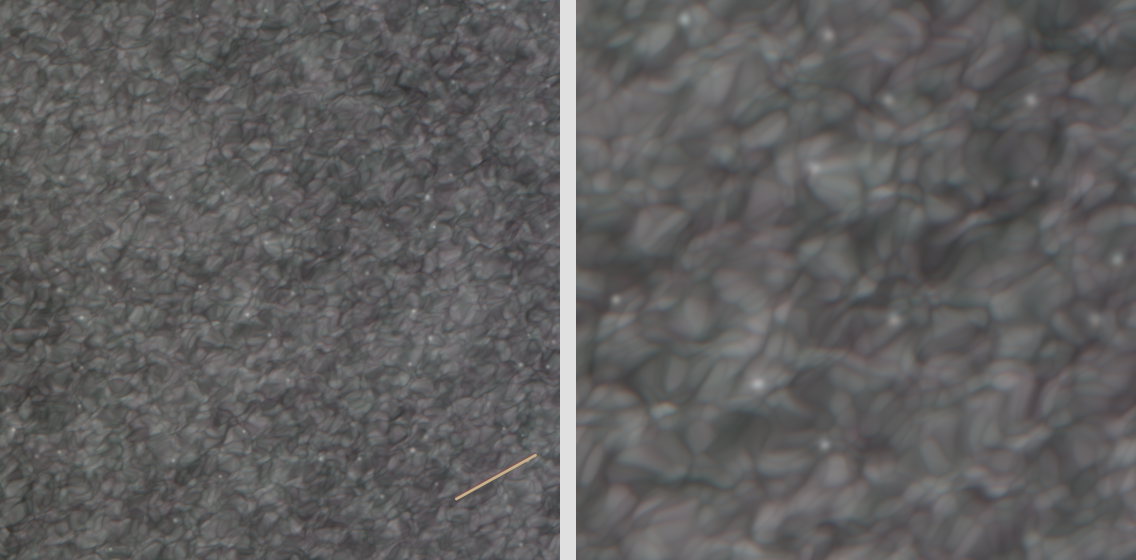
Left: the whole. Right: its middle third, enlarged.
Write a Shadertoy shader that draws this texture.

```glsl
// Worn grey asphalt: soft, slightly slanted stone grains with dark gaps.
// Blended cells of random tone plus value noise give the tone; each colour
// channel samples them a little apart for fringes. One dry straw lies on top.

const vec3  BASE_GREY     = vec3(0.385, 0.382, 0.383);
const vec3  STRAW_COLOUR  = vec3(0.80, 0.72, 0.56);
const vec3  STRAW_SHADE   = vec3(0.52, 0.32, 0.30);
const vec2  STRAW_START   = vec2(0.815, 0.109);
const vec2  STRAW_END     = vec2(0.956, 0.187);
const float STRAW_RADIUS  = 0.0024;
const float SLANT         = 0.55;    // direction of the grains, radians
const float STRETCH       = 1.35;    // grain length over width
const float COARSE_GRAINS = 60.0;    // grains across the canvas
const float FINE_GRAINS   = 105.0;
const float BLEND         = 9.0;     // higher gives crisper grains
const float GLINT_CELLS   = 24.0;
const float GLINT_CHANCE  = 0.13;
const float FRINGE        = 0.0011;  // shift between colour channels
const float TINT          = 0.034;

float hash(vec2 p) {
    return fract(sin(dot(p, vec2(127.1, 311.7))) * 43758.5453);
}

vec2 hash2(vec2 p) {
    return vec2(hash(p), hash(p + 37.3));
}

float noise(vec2 p) {
    vec2 i = floor(p), f = fract(p);
    f = f * f * (3.0 - 2.0 * f);
    return mix(mix(hash(i), hash(i + vec2(1, 0)), f.x),
               mix(hash(i + vec2(0, 1)), hash(i + vec2(1, 1)), f.x), f.y);
}

// Signed noise, centred on zero
float ripple(vec2 p) {
    return noise(p) - 0.5;
}

// x: smoothly blended grain tone, y: roundness, high at the grain centres
vec2 grains(vec2 p) {
    vec2 cell = floor(p), f = fract(p);
    float total = 0.0, tone = 0.0, peak = 0.0;
    for (int y = -1; y <= 1; y++)
    for (int x = -1; x <= 1; x++) {
        vec2 o = vec2(x, y);
        vec2 d = o + 0.05 + 0.9 * hash2(cell + o) - f;
        float w = exp(-BLEND * dot(d, d));
        tone += w * (hash(cell + o + 71.7) - 0.5);
        total += w;
        peak += w * w;
    }
    return vec2(tone / (total + 0.02), sqrt(peak) / (total + 0.12));
}

// Brightness offset of the stone surface
float surface(vec2 uv) {
    float c = cos(SLANT), s = sin(SLANT);
    vec2 p = mat2(c, -s, s, c) * uv;
    p.x /= STRETCH;
    p += 0.014 * vec2(ripple(p * 48.0), ripple(p * 48.0 + 19.0));

    vec2 coarse = grains(p * COARSE_GRAINS);
    vec2 fine = grains(p * FINE_GRAINS + 13.0);
    float gap = mix(0.02, 0.13, noise(p * 28.0 + 5.0));

    float light = 0.125 * coarse.x + gap * (coarse.y - 0.69);
    light += 0.085 * fine.x + 0.05 * (fine.y - 0.69);
    light += 0.05 * ripple(p * 125.0) + 0.06 * ripple(p * 26.0 + 8.0);
    return light + 0.055 * ripple(uv * 5.0) + 0.045 * ripple(uv * 12.0 + 3.0);
}

// Sparse pale mineral specks
float glints(vec2 uv) {
    vec2 p = uv * GLINT_CELLS, cell = floor(p);
    vec2 d = fract(p) - 0.25 - 0.5 * hash2(cell + 9.1);
    float size = mix(0.06, 0.12, hash(cell + 4.4));
    return step(hash(cell + 2.7), GLINT_CHANCE) * exp(-dot(d, d) / (size * size));
}

float segmentDistance(vec2 p, vec2 a, vec2 b) {
    vec2 pa = p - a, ba = b - a;
    return length(pa - ba * clamp(dot(pa, ba) / dot(ba, ba), 0.0, 1.0));
}

float strawMask(vec2 uv) {
    float soft = max(0.0012, 0.7 / iResolution.y);
    float d = segmentDistance(uv, STRAW_START, STRAW_END);
    return 1.0 - smoothstep(-soft, soft, d - STRAW_RADIUS);
}

void mainImage(out vec4 fragColor, in vec2 fragCoord) {
    vec2 uv = fragCoord / iResolution.y;
    vec2 shift = FRINGE * vec2(0.4, 1.0);

    // Stone, with the channels slightly apart
    vec3 colour = BASE_GREY;
    colour += vec3(surface(uv - shift), surface(uv), surface(uv + 0.6 * shift));

    // Faint red-green mottling and a drift from warm left to cool right
    float mottle = ripple(uv * 66.0 + 31.0) + 0.4 * ripple(uv * 20.0);
    colour += TINT * mottle * vec3(0.6, -0.4, 0.1);
    colour += 0.012 * (uv.x - 0.5) * vec3(-0.3, -0.5, 1.0);
    colour += 0.19 * glints(uv) * vec3(0.95, 1.0, 0.98);

    // Straw with a reddish upper edge
    colour = mix(colour, STRAW_SHADE, 0.7 * strawMask(uv - vec2(-0.001, 0.003)));
    colour = mix(colour, STRAW_COLOUR, 0.95 * strawMask(uv));
    fragColor = vec4(clamp(colour, 0.0, 1.0), 1.0);
}
```
